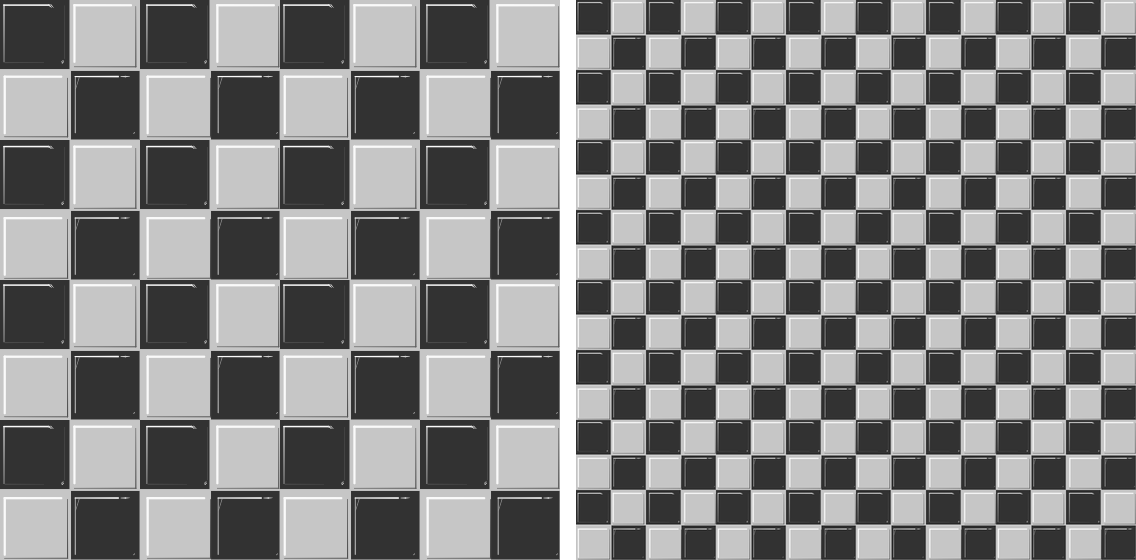
Left: one tile. Right: repeated 2 by 2.
This pattern is drawn by a WebGL 2 fragment shader. Its source:

```glsl
#version 300 es
precision highp float;

uniform vec2 u_resolution;
out vec4 fragColor;

// The canvas is 8 x 8 tiles, each 96 units wide.
const float TILE = 96.0;
const float DARK = 0.198;
const float LIGHT = 0.778;
const float GLOSS = 0.98;

float coverage(float d) {
    float pixel = 8.0 * TILE / min(u_resolution.x, u_resolution.y);
    return clamp(0.5 - d / pixel, 0.0, 1.0);
}

// Rectangle repeating every two tiles
float repeatedBox(vec2 p, vec2 center, vec2 halfSize) {
    vec2 d = abs(mod(p - center + TILE, 2.0 * TILE) - TILE) - halfSize;
    return length(max(d, 0.0)) + min(max(d.x, d.y), 0.0);
}

// Brush stroke whose radius changes from r.x to r.y
void stroke(inout float tone, vec2 p, vec2 a, vec2 b, vec2 r, float ink) {
    vec2 ab = b - a;
    float h = clamp(dot(p - a, ab) / dot(ab, ab), 0.0, 1.0);
    float d = length(p - a - ab * h) - mix(r.x, r.y, h);
    tone = mix(tone, ink, coverage(d));
}

void lightTile(inout float tone, vec2 p, vec2 corner, vec2 shadow) {
    // Shadow along the right and lower sides
    stroke(tone, p, vec2(shadow.x, corner.y + 2.0), shadow, vec2(0.35, 0.75), 0.28);
    stroke(tone, p, vec2(corner.x, shadow.y), shadow, vec2(0.45, 0.75), 0.36);
    // Broad gloss along the left and upper sides
    stroke(tone, p, corner, corner + vec2(0.0, 77.5), vec2(1.6, 1.5), GLOSS);
    stroke(tone, p, corner, corner + vec2(77.5, 0.0), vec2(1.6, 1.5), GLOSS);
}

void clippedDarkTile(inout float tone, vec2 p) {
    // Faint far sides
    stroke(tone, p, vec2(7.0, 86.0), vec2(60.0, 86.0), vec2(0.5, 0.2), 0.34);
    stroke(tone, p, vec2(88.7, 8.0), vec2(88.7, 80.0), vec2(0.2, 0.4), 0.32);
    // Gloss ending in two slashes
    stroke(tone, p, vec2(5.5, 7.0), vec2(5.5, 85.0), vec2(0.9, 0.4), 0.86);
    stroke(tone, p, vec2(5.5, 7.0), vec2(67.0, 7.0), vec2(1.0, 1.1), GLOSS);
    stroke(tone, p, vec2(67.0, 7.0), vec2(70.4, 10.0), vec2(1.0, 0.3), 0.9);
    stroke(tone, p, vec2(69.8, 6.6), vec2(73.0, 10.0), vec2(0.7, 0.3), 0.78);
    // Corner glint
    stroke(tone, p, vec2(84.3, 84.8), vec2(86.6, 82.8), vec2(0.5), 0.66);
    stroke(tone, p, vec2(85.4, 86.4), vec2(87.4, 84.5), vec2(0.7, 0.4), 0.82);
}

void dashedDarkTile(inout float tone, vec2 p) {
    // Thin reflection across the upper corner
    stroke(tone, p, vec2(12.5, 10.5), vec2(8.0, 25.5), vec2(0.5, 0.25), 0.58);
    // Gloss with a broken upper end
    stroke(tone, p, vec2(7.2, 9.0), vec2(7.2, 86.0), vec2(0.5, 0.65), 0.82);
    stroke(tone, p, vec2(7.2, 9.0), vec2(66.0, 9.0), vec2(0.8, 1.1), GLOSS);
    stroke(tone, p, vec2(70.0, 9.0), vec2(76.0, 9.0), vec2(0.5, 0.9), 0.82);
    stroke(tone, p, vec2(76.0, 9.0), vec2(81.3, 8.8), vec2(0.9, 0.3), 0.82);
    // Corner speck
    stroke(tone, p, vec2(87.6, 86.8), vec2(88.5, 85.5), vec2(0.6, 0.3), 0.7);
}

void main() {
    vec2 uv = gl_FragCoord.xy / u_resolution;
    vec2 p = vec2(uv.x, 1.0 - uv.y) * 8.0 * TILE;

    // Checkerboard with narrow light joints
    float upper = repeatedBox(p, vec2(47.65, 47.35), vec2(47.65, 47.35));
    float lower = repeatedBox(p, vec2(144.4, 144.3), vec2(47.0));
    float tone = mix(LIGHT, DARK, coverage(min(upper, lower)));

    // Every second pair of rows and columns has its strokes displaced
    vec2 group = mod(p, 4.0 * TILE);
    vec2 displaced = mod(p - vec2(4.0, 2.0), 4.0 * TILE);
    vec2 q = mix(group, displaced, step(2.0 * TILE, displaced));
    vec2 parity = mod(floor(q / TILE), 2.0);
    vec2 local = mod(q, TILE);

    if (parity.y < 0.5) {
        if (parity.x < 0.5) clippedDarkTile(tone, local);
        else lightTile(tone, local, vec2(6.1, 7.2), vec2(90.3, 91.6));
    } else {
        if (parity.x < 0.5) lightTile(tone, local, vec2(6.5, 9.2), vec2(92.7, 91.6));
        else dashedDarkTile(tone, local);
    }
    fragColor = vec4(vec3(tone), 1.0);
}
```
